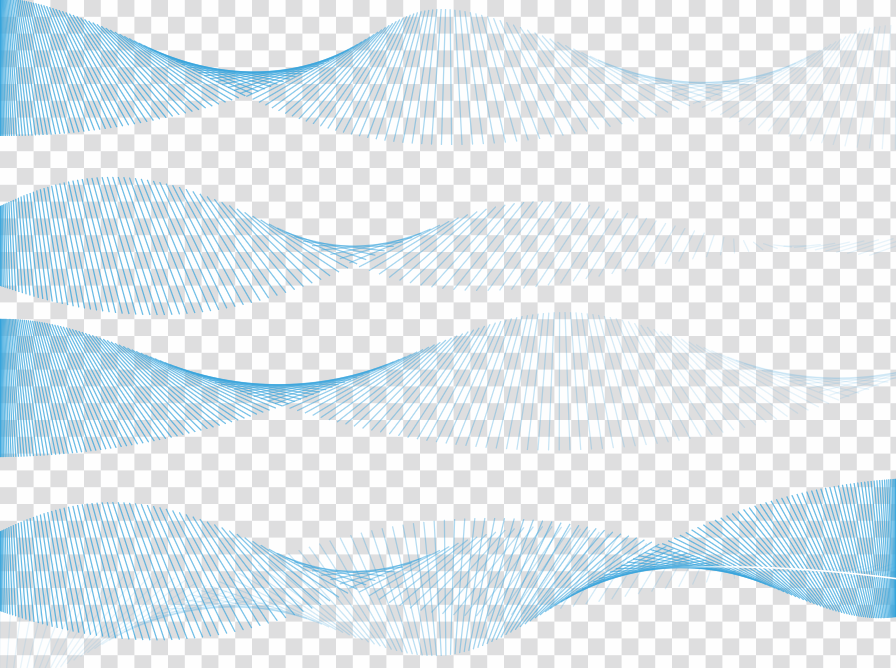
This background is drawn by a Shadertoy shader. Its source:

```glsl
// Four pale blue ribbons of fine lines over a grey and white checkerboard.
// Each ribbon is a row of straight sticks that turn as they advance, so that
// their overlaps weave the dense curved edges; the lines fade along the way.

const float PI = 3.14159;

struct Ribbon {
    float count;     // number of sticks
    float baseline;  // height of the centre line at the start
    float drift;     // rise of the centre line per unit of length
    float period;    // advance for half a turn
    float phase;     // turn already made at the start
    float leanRate;  // speed of the sideways lean relative to the turn
    float spread;    // greatest sideways reach of a stick
    float bulge;     // extra advance halfway through each turn
    float taper;     // loss of height towards the end
};

float segmentDistance(vec2 p, vec2 a, vec2 b) {
    vec2 along = b - a, offset = p - a;
    float h = clamp(dot(offset, along) / dot(along, along), 0.0, 1.0);
    return length(offset - along * h);
}

// Coverage of a stroke, softened over one pixel
float stroke(float dist, float halfWidth) {
    return clamp((halfWidth - dist) * iResolution.x + 0.5, 0.0, 1.0);
}

vec3 checkerboard(vec2 p, float top) {
    vec2 cell = vec2(p.x, top - p.y) / 0.01875;
    vec2 wave = abs(fract(cell * 0.5) - 0.5) - 0.25;
    vec2 side = clamp(wave * 2.0 * 0.01875 * iResolution.x, -0.5, 0.5);
    vec2 flip = sign(fract(cell * 0.5) - 0.5);
    // Triangle wave shifted by half a cell, so that edges fall on cell borders
    vec2 tri = abs(fract(cell * 0.5 - 0.25) - 0.5) - 0.25;
    side = clamp(tri * 2.0 * 0.01875 * iResolution.x, -0.5, 0.5);
    return mix(vec3(0.995), vec3(0.87, 0.87, 0.875), 0.5 - 2.0 * side.x * side.y);
}

vec3 drawRibbon(vec3 colour, vec2 p, Ribbon r) {
    if (abs(p.y - r.baseline) > 0.18) return colour;
    for (float i = 0.0; i < r.count; i++) {
        // Sticks crowd together at the start
        float advance = pow(i / (r.count - 1.0), 1.6);
        float turn = PI * advance / r.period;
        float x = advance + r.bulge * sin(turn) * sin(turn);
        if (abs(p.x - x) > r.spread + 0.005) continue;

        float height = 0.0765 * (1.0 - r.taper * smoothstep(0.35, 0.9, advance));
        vec2 centre = vec2(x, r.baseline + r.drift * advance);
        vec2 reach = vec2(r.spread * sin(turn * r.leanRate),
                          -height * cos(turn - r.phase));
        float line = stroke(segmentDistance(p, centre - reach, centre + reach), 0.0007);
        float opacity = mix(0.72, 0.13, smoothstep(0.08, 0.9, advance));
        vec3 blue = mix(vec3(0.17, 0.63, 0.86), vec3(0.3, 0.66, 0.87), advance);
        colour = mix(colour, blue, line * opacity);
    }
    return colour;
}

void mainImage(out vec4 fragColor, in vec2 fragCoord) {
    vec2 p = fragCoord / iResolution.x;
    vec3 colour = checkerboard(p, iResolution.y / iResolution.x);

    // Top ribbon
    colour = drawRibbon(colour, p,
        Ribbon(150.0, 0.671, -0.023, 0.501, 0.0, 1.0, 0.06, 0.03, 0.1));

    // Pinched ribbon, drawn twice
    Ribbon pinched = Ribbon(112.0, 0.471, 0.0, 0.49, 0.96, 0.6, 0.045, 0.0, 0.8);
    colour = drawRibbon(colour, p, pinched);
    pinched.baseline = 0.108;
    colour = drawRibbon(colour, p, pinched);

    // Long ribbon in the lower middle
    colour = drawRibbon(colour, p,
        Ribbon(150.0, 0.3125, 0.012, 0.625, 0.0, 1.0, 0.065, 0.0, 0.0));

    // Bottom ribbon, half-turned so that it starts from the right
    vec2 turned = vec2(1.0, 0.268) - p;
    colour = drawRibbon(colour, turned,
        Ribbon(150.0, 0.134, 0.088, 0.501, 0.0, 1.0, 0.06, 0.0, 0.1));

    // White thread across its bright end
    float thread = 0.113 - 0.33 * (p.x - 0.8) * (p.x - 0.8);
    float glint = stroke(abs(p.y - thread), 0.0009) * smoothstep(0.72, 0.85, p.x);
    colour = mix(colour, vec3(1.0), glint);

    fragColor = vec4(colour, 1.0);
}
```
